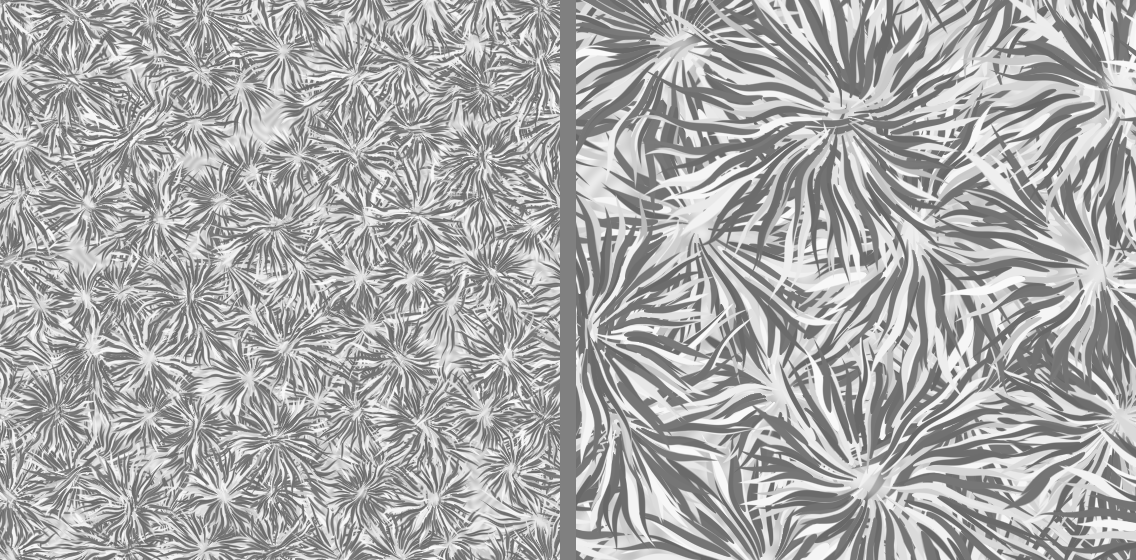
Left: the whole. Right: its middle third, enlarged.
Reproduce this texture procedurally as a WebGL 2 fragment shader.

```glsl
#version 300 es
precision highp float;
// Overlapping tufts of grass-like blades in greys on a near-white ground.
// Tufts sit on jittered grids; each is a stack of polar rings of tapered
// blades, pale ones first and dark ones last, twisted so that they cross.

#define TUFTS_ACROSS 8.0
#define TUFT_LAYERS 2
#define PALE_RINGS 4
#define DARK_RINGS 3
#define DARK_HALF_WIDTH 0.0022
#define PALE_HALF_WIDTH 0.0027
#define DARK_TONE 0.40
#define GROUND_TONE 0.84
#define TWIST 0.11
#define WARP 0.0035

uniform vec2 u_resolution;
out vec4 outColor;

const float TAU = 6.2832;

vec4 hash4(vec3 p) {
    vec4 q = fract(p.xyzx * vec4(0.1031, 0.1030, 0.0973, 0.1099));
    q += dot(q, q.wzxy + 33.33);
    return fract((q.xxyz + q.yzzw) * q.zywx);
}

// Layered sines that bend the blades, shifted for each tuft
vec2 wobble(vec2 p, float phase) {
    vec2 broad = sin(p.yx * 61.0 + phase * vec2(1.0, 1.7));
    vec2 fine = sin(p.yx * 157.0 + p * 43.0 + phase * vec2(2.3, 1.1));
    return WARP * (broad + 0.35 * fine);
}

// Coverage of one ring of blades; also gives a random value for the blade
float bladeRing(float turn, float r, float reach, float count, vec2 key,
                float halfWidth, float pixel, out float shade) {
    float sector = fract(turn) * count;
    vec4 rnd = hash4(vec3(floor(sector), key));
    shade = rnd.w;
    float sectorWidth = TAU * r / count;
    float across = abs(fract(sector) - 0.5 - 0.6 * (rnd.x - 0.5)) * sectorWidth;

    float bladeLength = mix(0.35, 0.65, rnd.z);
    float start = mix(0.04, 0.98 - bladeLength, rnd.y);
    float along = clamp((r / reach - start) / bladeLength, 0.0, 1.0);
    float taper = sqrt(along) * (1.0 - along) * 2.6;
    float width = min(halfWidth * taper * mix(0.75, 1.2, rnd.w), 0.2 * sectorWidth);

    return smoothstep(-pixel, pixel, width - across) * clamp(width / pixel * 1.5, 0.0, 1.0);
}

// Paints one tuft over the tone beneath it
float paintTuft(float tone, vec2 offset, vec4 rnd, float cellSize, float pixel) {
    float id = floor(rnd.w * 900.0);
    float angle = atan(offset.y, offset.x);
    float r = length(offset);
    float lopsided = 0.85 + 0.15 * sin(angle + TAU * rnd.w);
    float reach = cellSize * mix(0.65, 1.1, rnd.z) * lopsided;
    if (r > reach) return tone;

    for (int k = 0; k < PALE_RINGS + DARK_RINGS; k++) {
        bool dark = k >= PALE_RINGS;
        vec4 ring = hash4(vec3(id, float(k) * 7.0, 19.0));
        float turn = angle / TAU + ring.x + TWIST * (ring.y - 0.5) * r / reach;
        float count = floor(mix(18.0, 26.0, ring.z));
        float halfWidth = dark ? DARK_HALF_WIDTH : PALE_HALF_WIDTH;
        float shade;
        float cover = bladeRing(turn, r, reach, count, vec2(float(k) * 13.0, id),
                                halfWidth, pixel, shade);
        float paleTone = mix(0.70, 0.98, sqrt(shade));
        float bladeTone = dark ? DARK_TONE + 0.08 * shade : paleTone;
        tone = mix(tone, bladeTone, cover);
    }

    // Bright heart in some of the tufts
    float heart = smoothstep(0.16, 0.02, r / reach) * smoothstep(0.3, 0.8, rnd.x);
    return mix(tone, 0.92, 0.75 * heart);
}

void main() {
    vec2 uv = gl_FragCoord.xy / u_resolution.y;
    float pixel = 0.85 / u_resolution.y;
    float cellSize = 1.0 / TUFTS_ACROSS;

    // Faintly mottled ground
    vec2 mottle = sin(uv * 190.0 + 3.0 * sin(uv.yx * 83.0));
    float tone = GROUND_TONE + 0.08 * mottle.x * mottle.y;

    for (int layer = 0; layer < TUFT_LAYERS; layer++) {
        float seed = float(layer);
        vec2 grid = uv * TUFTS_ACROSS + 0.47 * seed;
        vec2 home = floor(grid);
        for (int j = -1; j <= 1; j++) {
            for (int i = -1; i <= 1; i++) {
                vec2 cell = home + vec2(i, j);
                vec4 rnd = hash4(vec3(cell + 31.0, 11.0 + 57.0 * seed));
                vec2 centre = cell + 0.5 + 0.6 * (rnd.xy - 0.5);
                vec2 offset = (grid - centre) * cellSize;
                offset += wobble(uv, rnd.w * 40.0);
                tone = paintTuft(tone, offset, rnd, cellSize, pixel);
            }
        }
    }
    outColor = vec4(vec3(tone), 1.0);
}
```
